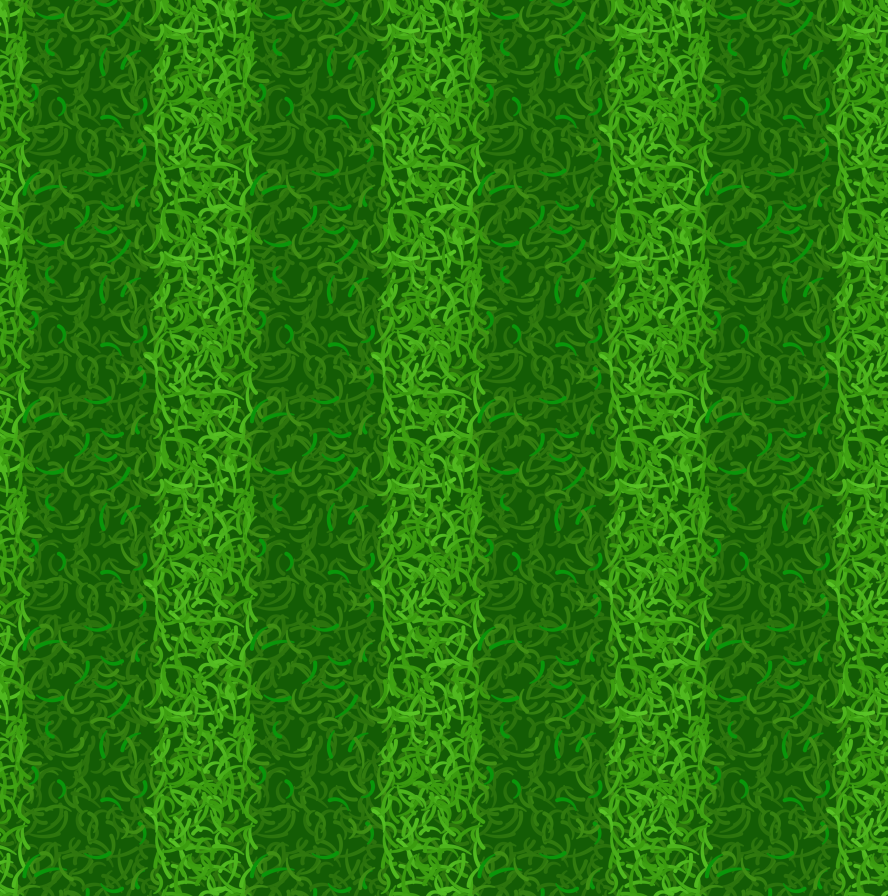
Write a Shadertoy shader that draws this texture.

```glsl
// Seamless lawn of curled grass blades, mown in alternating dark and bright vertical stripes.

#define REPEATS 3.9385     // tiles per canvas height
#define STRIPE_START 0.656 // left edge of the bright stripe, in tiles
#define STRIPE_WIDTH 0.482 // width of the bright stripe, in tiles
#define STRIPE_INSET 0.022 // keeps blade centres inside the stripe
#define EDGE_WIDTH 0.075   // margin where blades stand along the stripe edge
#define CELLS 12           // blade cells per tile side
#define DARK_LAYERS 2      // undergrowth layers
#define LAYERS 5           // all layers; the rest fill the bright stripe
#define BLADE_WIDTH 0.0088 // half width of a blade, in tiles
#define STRAY_CHANCE 0.14  // share of accent blades in the dark stripe

const vec3 SOIL   = vec3(0.08, 0.36, 0.02);
const vec3 OLIVE  = vec3(0.17, 0.45, 0.05);
const vec3 MOSS   = vec3(0.25, 0.56, 0.08);
const vec3 VIVID  = vec3(0.04, 0.59, 0.04);
const vec3 LEAF   = vec3(0.23, 0.61, 0.06);
const vec3 BRIGHT = vec3(0.35, 0.77, 0.15);

// Four random values in 0..1 from integer coordinates
vec4 hash4(ivec4 key) {
    uvec4 v = uvec4(key) * 1664525u + 1013904223u;
    v += v.yzxy * v.wxyz;
    v ^= v >> 16u;
    v += v.yzxy * v.wxyz;
    return vec4(v >> 8u) / 16777216.0;
}

// Tapered arc through the origin: x = signed distance, y = position along it, 0..1
vec2 bladeArc(vec2 p, float angle, float radius, float len) {
    float c = cos(angle), s = sin(angle);
    p = mat2(c, -s, s, c) * p + vec2(0.0, radius);
    float halfArc = min(0.5 * len / radius, 2.0);
    float a = clamp(atan(p.x, p.y), -halfArc, halfArc);
    float along = 0.5 + 0.5 * a / halfArc;
    float width = BLADE_WIDTH * mix(1.0, 0.4, along * along);
    return vec2(length(p - radius * vec2(sin(a), cos(a))) - width, along);
}

// Blade colour; alpha is zero where the layer leaves a gap
vec4 bladeColor(int layer, bool inStripe, vec4 rnd) {
    if (layer < DARK_LAYERS) {
        bool hidden = inStripe && layer > 0;
        return vec4(mix(OLIVE, MOSS, 0.6 * rnd.x * rnd.x), hidden ? 0.0 : 1.0);
    }
    if (inStripe)
        return vec4(mix(LEAF, BRIGHT, rnd.x * rnd.x), 1.0);
    vec3 accent = rnd.z < 0.3 ? VIVID : MOSS;
    return vec4(accent, step(rnd.y, STRAY_CHANCE));
}

void mainImage(out vec4 fragColor, in vec2 fragCoord) {
    float pixel = REPEATS / iResolution.y;
    vec2 tile = fract(fragCoord * pixel - vec2(STRIPE_START, 0.0));
    vec3 color = SOIL;

    for (int layer = 0; layer < LAYERS; layer++) {
        // Shifted grids keep the layers from piling up
        vec2 shift = fract(vec2(0.5, 0.3) * float(layer));
        ivec2 home = ivec2(floor(tile * float(CELLS) - shift));

        for (int j = -1; j <= 1; j++)
        for (int i = -1; i <= 1; i++) {
            // Wrapped cell keys make the blades continue across tile edges
            ivec2 cell = home + ivec2(i, j);
            ivec2 key = (cell + 2 * CELLS) % CELLS;
            vec4 shape = hash4(ivec4(key, layer, 17));
            vec4 tint = hash4(ivec4(key, layer, 71));

            vec2 jitter = mix(vec2(0.12), vec2(0.88), shape.xy);
            vec2 center = (vec2(cell) + shift + jitter) / float(CELLS);
            float x = fract(center.x);
            float inside = min(x, STRIPE_WIDTH - x) - STRIPE_INSET;
            bool inStripe = inside > 0.0;
            vec4 paint = bladeColor(layer, inStripe, tint);

            // Blades turn freely, but stand upright at the stripe edges
            float angle = 6.2832 * shape.z;
            if (inStripe && inside < EDGE_WIDTH - STRIPE_INSET)
                angle = 1.5708 * sign(shape.z - 0.5) + 1.4 * (tint.z - 0.5);

            float radius = mix(0.035, 0.2, shape.w * shape.w);
            float len = mix(0.08, 0.14, tint.w);
            vec2 blade = bladeArc(tile - center, angle, radius, len);

            // Blades fade a little toward the thin tip
            vec3 shade = mix(paint.rgb, SOIL, 0.15 * blade.y * blade.y);
            float cover = smoothstep(0.7 * pixel, -0.7 * pixel, blade.x);
            color = mix(color, shade, cover * paint.a);
        }
    }
    fragColor = vec4(color, 1.0);
}
```
